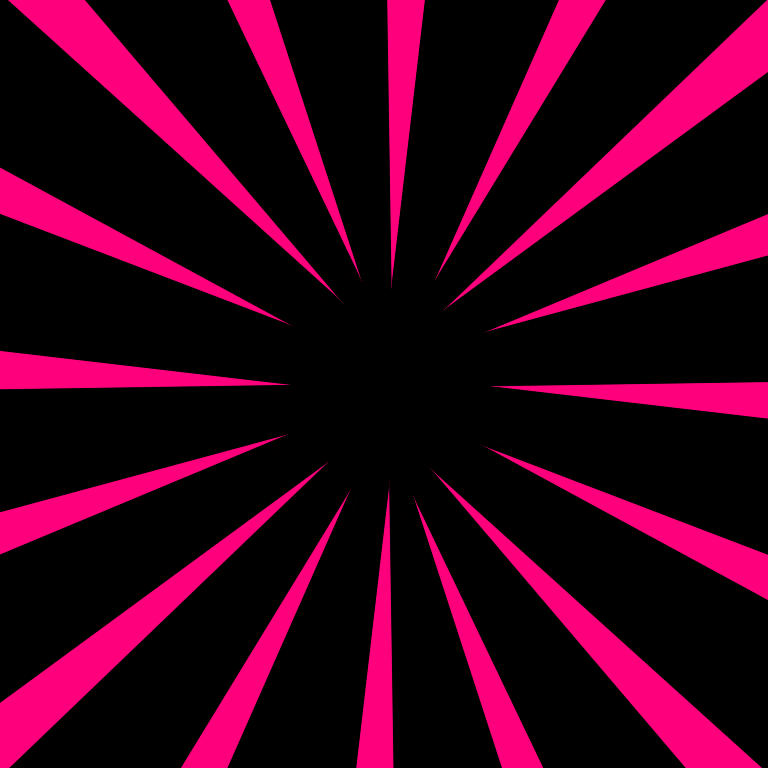
Write a three.js fragment shader that draws this background.

```glsl
// Sixteen hot pink wedges bursting outward from an empty centre on black.
varying vec2 vUv;

// Signed distance to a wedge opening along +y from the origin (negative inside).
float wedgeDistance(vec2 p) {
  return abs(p.x) * 0.9978 - p.y * 0.0658;
}

// Rotates p into a frame whose +y axis points clockwise from up by the angle.
vec2 rayFrame(vec2 p, float angle) {
  float c = cos(angle), s = sin(angle);
  return vec2(p.x * c - p.y * s, p.x * s + p.y * c);
}

void main() {
  vec2 p = vUv - vec2(0.5059, 0.498);
  float rays = 0.0;
  float seams = 0.0;

  for (int i = 0; i < 16; i++) {
    float turn = float(i) * 0.3926991;
    float wave = 2.0 * turn;

    // Uneven spacing of the ray directions
    float angle = turn + radians(2.9 + 2.06 * sin(wave) + 0.75 * sin(2.0 * wave));

    // Sideways drift of each tip, as a sum of waves around the circle
    float drift = -0.0288 * sin(wave) + 0.0013 * sin(2.0 * wave) + 0.002 * sin(3.0 * wave)
      + 0.0017 * cos(wave) - 0.0044 * cos(2.0 * wave) - 0.0014 * cos(3.0 * wave)
      - 0.001 * cos(4.0 * wave);
    drift += 0.0024 * cos(3.0 * turn) + 0.002 * sin(3.0 * turn) + 0.0019 * sin(5.0 * turn);

    // Distance of the tip from the centre
    float reach = 0.1372 - 0.01 * cos(4.0 * wave) + 0.0039 * cos(2.0 * wave)
      + 0.0016 * sin(2.0 * wave) + 0.0033 * sin(5.0 * turn);

    // Solid ray
    vec2 q = rayFrame(p, angle) - vec2(drift, reach);
    rays = max(rays, 1.0 - smoothstep(-0.0008, 0.0008, wedgeDistance(q)));

    // Barely lit outline of a dark wedge beside it
    vec2 g = rayFrame(q + vec2(0.011, 0.0), -0.24);
    float outline = 1.0 - smoothstep(0.0, 0.0015, abs(wedgeDistance(g)));
    seams = max(seams, outline * step(0.0, g.y));
  }

  vec3 pink = vec3(1.0, 0.0, 0.49);
  gl_FragColor = vec4(pink * max(rays, 0.018 * seams), 1.0);
}
```
